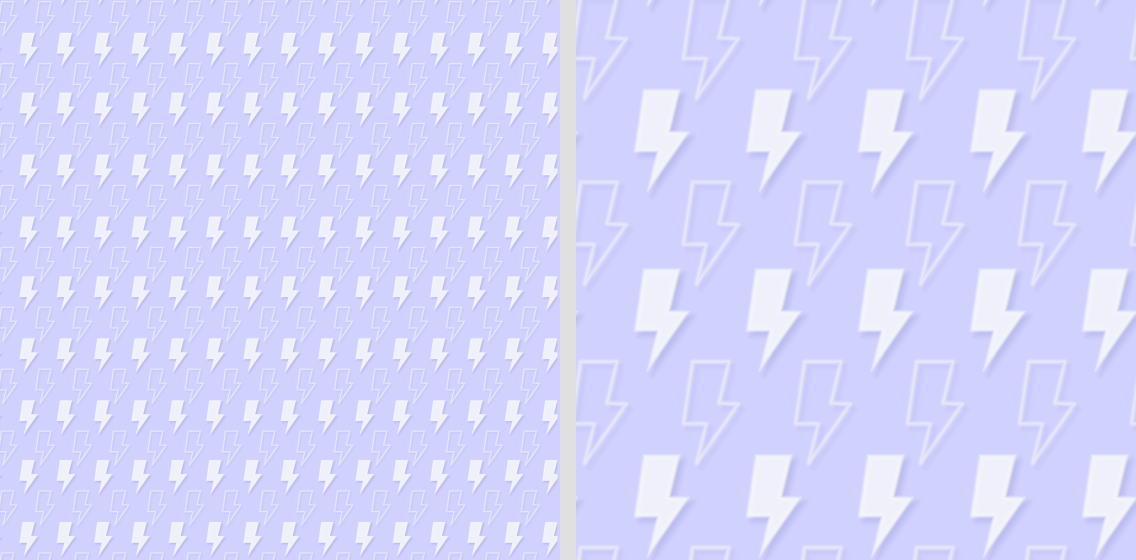
Left: the whole. Right: its middle third, enlarged.
Reproduce this pattern procedurally as a WebGL 1 fragment shader.

```glsl
precision highp float;
// Staggered rows of lightning bolts on lavender, filled rows alternating with
// thin outlined rows. One polygon distance function serves fills, outlines
// and soft drop shadows; rows are grouped in threes with a tighter third gap.

uniform vec2 u_resolution;

#define UNITS 768.0                  // layout units across the canvas
#define COLUMNS 15.0
#define ROW_STEP 85.0
#define GROUP_HEIGHT 252.0           // three rows, slightly compressed
#define FILL_ORIGIN vec2(26.7, 127.0)
#define LINE_ORIGIN vec2(49.1, 169.3)
#define LINE_HALF_WIDTH 0.75
#define SHADOW_SHIFT vec2(2.1, 2.2)
#define RIGHT_EDGE 764.5             // artwork stops just short of the side
#define GROUND vec3(0.820, 0.820, 1.000)
#define SHADE vec3(0.715, 0.725, 0.925)
#define BOLT vec3(0.940, 0.940, 0.980)

const float MARGIN = 5.0;            // room around a bolt inside its cell

// Point relative to the bolt of its cell, with y pointing down.
vec2 boltCell(vec2 p, vec2 origin) {
  vec2 q = p - origin + MARGIN;
  q.x = mod(q.x, UNITS / COLUMNS);
  q.y = mod(q.y, GROUP_HEIGHT);
  q.y -= ROW_STEP * min(floor(q.y / ROW_STEP), 2.0);
  return q - MARGIN;
}

// Signed distance to the seven-cornered bolt, negative inside.
float boltDistance(vec2 p) {
  vec2 corner[7];
  corner[0] = vec2(4.2, 0.0);
  corner[1] = vec2(20.8, 0.0);
  corner[2] = vec2(16.2, 19.0);
  corner[3] = vec2(25.0, 19.4);
  corner[4] = vec2(6.0, 46.5);
  corner[5] = vec2(10.4, 28.4);
  corner[6] = vec2(0.0, 28.4);

  float nearest = 1.0e6;
  float side = 1.0;
  vec2 a = corner[6];
  for (int i = 0; i < 7; i++) {
    vec2 b = corner[i];
    vec2 edge = b - a;
    vec2 w = p - a;
    vec2 gap = w - edge * clamp(dot(w, edge) / dot(edge, edge), 0.0, 1.0);
    nearest = min(nearest, dot(gap, gap));
    // Flip the sign each time a horizontal ray crosses an edge.
    if ((a.y > p.y) != (b.y > p.y)) {
      float crossing = a.x + edge.x * (p.y - a.y) / edge.y;
      if (p.x < crossing) side = -side;
    }
    a = b;
  }
  return side * sqrt(nearest);
}

float lineDistance(vec2 p) {
  return abs(boltDistance(p)) - LINE_HALF_WIDTH;
}

float coverage(float d, float softness) {
  return 1.0 - smoothstep(-softness, softness, d);
}

void main() {
  vec2 p = gl_FragCoord.xy / u_resolution * UNITS;
  p.y = UNITS - p.y;
  float soft = max(0.75 * UNITS / u_resolution.y, 1.0);

  vec2 fillPoint = boltCell(p, FILL_ORIGIN);
  vec2 linePoint = boltCell(p, LINE_ORIGIN);
  float fill = boltDistance(fillPoint);
  float line = lineDistance(linePoint);

  // Blurred shadows fall to the lower right.
  float fillShadow = coverage(boltDistance(fillPoint - SHADOW_SHIFT), 2.6);
  float lineShadow = coverage(lineDistance(linePoint - SHADOW_SHIFT), 2.0);
  vec3 color = mix(GROUND, SHADE, max(0.85 * fillShadow, 0.38 * lineShadow));

  // Outlined bolts stay translucent; filled ones get a faint bright rim.
  color = mix(color, BOLT, 0.75 * coverage(line, soft));
  vec3 fillColor = BOLT + 0.012 * smoothstep(-3.5, -1.0, fill);
  color = mix(color, fillColor, coverage(fill, soft));

  float inside = coverage(p.x - RIGHT_EDGE, soft);
  gl_FragColor = vec4(mix(GROUND, color, inside), 1.0);
}
```
